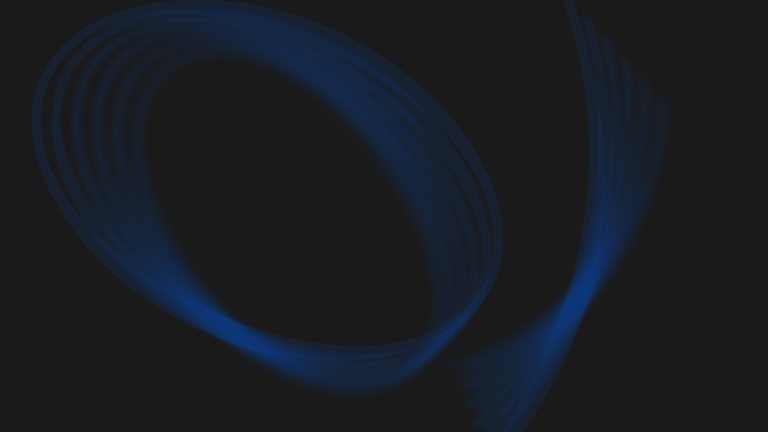
Give the GLSL for this background, as a WebGL 1 fragment shader.

```glsl
precision highp float;

uniform vec2 u_resolution;

#define LAYERS 6
#define BACKGROUND vec3(0.102)
#define INK vec3(0.02, 0.29, 0.72)
#define LAYER_ALPHA 0.14
#define THIN_HALF_WIDTH 0.0105
#define THICK_HALF_WIDTH 0.0260
#define BLUR_SHARP 0.0015
#define BLUR_SOFT 0.0200

// Ellipse outline: x is the approximate signed distance,
// y is 0 at the ends of the long axis and 1 on the flat sides.
vec2 ellipseStroke(vec2 p, vec2 radii, float angle) {
  float c = cos(angle), s = sin(angle);
  vec2 q = vec2(c * p.x + s * p.y, c * p.y - s * p.x);
  vec2 unit = q / radii;
  float k = length(unit);
  float flatness = unit.y * unit.y / max(k * k, 1e-4);
  return vec2(k * (k - 1.0) / max(length(unit / radii), 1e-4),
              flatness * flatness);
}

// Parabolic bow: x is the distance across the curve, y the distance
// past its nearer end, z the fraction of the way along.
vec3 bowStroke(vec2 p, vec2 start, vec2 end, float height) {
  float chord = distance(start, end);
  vec2 along = (end - start) / chord;
  vec2 side = vec2(-along.y, along.x);
  vec2 q = p - start;
  float u = dot(q, along);
  float t = u / chord;
  float slope = 4.0 * height * (1.0 - 2.0 * t) / chord;
  float across = dot(q, side) - 4.0 * height * t * (1.0 - t);
  return vec3(across / sqrt(1.0 + slope * slope), max(-u, u - chord), t);
}

// Coverage of a line whose edges are spread over the blur distance.
float softStroke(float d, float thickness, float blur) {
  float halfWidth = mix(THIN_HALF_WIDTH, THICK_HALF_WIDTH, thickness);
  return smoothstep(-blur, blur, d + halfWidth)
       - smoothstep(-blur, blur, d - halfWidth);
}

void main() {
  vec2 p = gl_FragCoord.xy / u_resolution.y;
  float pixel = 1.0 / u_resolution.y;
  float clearPart = 1.0;

  // Each layer turns and softens a little more than the one before.
  for (int i = 0; i < LAYERS; i++) {
    float t = float(i) / float(LAYERS - 1);
    float blur = max(mix(BLUR_SHARP, BLUR_SOFT, t), 0.7 * pixel);

    // Tilted ring, thickest on its flat sides
    vec2 center = mix(vec2(0.619, 0.583), vec2(0.667, 0.491), t);
    vec2 radii = mix(vec2(0.566, 0.355), vec2(0.449, 0.271), t);
    float angle = -mix(0.433, 0.908, t);
    vec2 ellipse = ellipseStroke(p - center, radii, angle);
    float ring = softStroke(ellipse.x, ellipse.y, blur);

    // Open arc on the right, thickest below its middle
    vec2 start = mix(vec2(1.3125, 1.007), vec2(1.537, 0.7685), t);
    vec2 end = mix(vec2(1.130, -0.076), vec2(1.069, 0.1435), t);
    vec3 bow = bowStroke(p, start, end, mix(0.148, 0.123, t));
    float swell = smoothstep(0.0, 0.65, bow.z)
                * (1.0 - 0.4 * smoothstep(0.7, 1.0, bow.z));
    float arc = softStroke(bow.x, swell, blur)
              * (1.0 - smoothstep(-blur, blur, bow.y));

    clearPart *= (1.0 - LAYER_ALPHA * ring) * (1.0 - LAYER_ALPHA * arc);
  }

  gl_FragColor = vec4(mix(INK, BACKGROUND, clearPart), 1.0);
}
```
